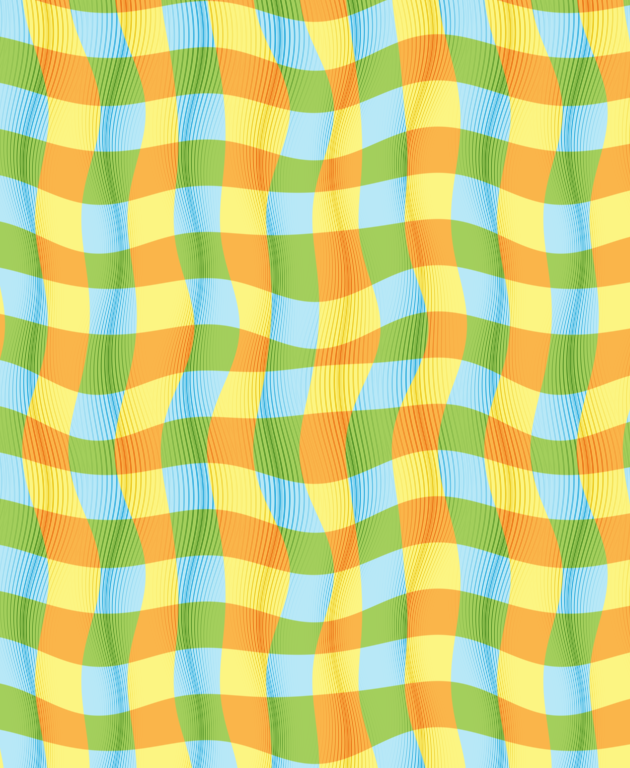
Reproduce this pattern procedurally as a WebGL 1 fragment shader.

```glsl
precision highp float;

uniform vec2 u_resolution;

const float TAU = 6.2831853;

// Two-hump bend, flat at both ends of the tile
float bend(float t, vec2 humps) {
  float a = TAU * t;
  float s = sin(a);
  float mean = 0.5 * (humps.x + humps.y) - 0.014;
  return 0.014 * (1.0 - cos(a))
       + 0.5 * mean * (1.0 - cos(2.0 * a))
       + 0.5 * (humps.x - humps.y) * s * s * s;
}

// Coverage of every other stripe; each of the ten edges bends differently
float stripes(float across, float along, vec3 amount, vec3 phase,
              vec2 rest, vec2 share, float pixel) {
  float x = fract(across);
  float cover = 1.0;
  float turn = -1.0;
  for (int k = -1; k <= 10; k++) {
    float i = float(k);
    float sway = dot(amount, cos(vec3(2.0, 3.0, 1.0) * TAU * 0.1 * (i - 1.0) + phase));
    float edge = 0.1 * i + bend(along, rest + share * sway);
    cover += turn * smoothstep(-pixel, pixel, x - edge);
    turn = -turn;
  }
  return clamp(cover, 0.0, 1.0);
}

float hash(float n) {
  return fract(sin(n * 91.7 + 4.1) * 4375.85);
}

// Fine lines that fan out from six drifting strands and pinch together
float strands(vec2 tile, float pixel) {
  float ink = 0.0;
  float a = TAU * tile.y;
  for (int k = 0; k < 6; k++) {
    float i = float(k);
    float center = (i + 0.85) / 6.0
                 - 0.045 * hash(i + 2.0) * (1.0 - cos(a))
                 + 0.018 * sin(2.0 * a + 0.8 * hash(i));
    float offset = fract(tile.x - center + 0.5) - 0.5;
    float gap = mix(0.0045, 0.0105, 0.5 + 0.5 * cos(a + 1.6 * (hash(i + 9.0) - 0.5)));
    float n = offset / gap;
    float blur = pixel / gap;
    float distanceToLine = abs(fract(n + 0.5) - 0.5);
    float line = 1.0 - smoothstep(0.17 - 0.6 * blur, 0.17 + 0.6 * blur, distanceToLine);
    line = mix(line, 0.34, smoothstep(0.35, 0.8, blur));
    float fade = exp(-n * n / 28.0);
    float core = 0.45 * exp(-offset * offset / 0.00004);
    ink = max(ink, max(0.85 * line * fade, core));
  }
  return ink;
}

void main() {
  vec2 p = gl_FragCoord.xy / u_resolution.y;
  vec2 tile = vec2(p.x, 1.0 - p.y) * 1.6623 + vec2(0.052, 0.026);
  float pixel = 1.6623 / u_resolution.y;

  float cool = stripes(tile.x, tile.y, vec3(0.0219, 0.0123, 0.0069),
                       vec3(-0.785, 2.43, -1.88), vec2(0.052, 0.058),
                       vec2(1.0, -0.8), pixel);
  float light = stripes(tile.y, tile.x, vec3(0.026, 0.0206, 0.0108),
                        vec3(-0.51, 1.94, -0.84), vec2(0.061, 0.056),
                        vec2(-0.5, 1.0), pixel);

  // Flat colours of the woven bands
  vec3 warmFill = mix(vec3(0.98, 0.71, 0.29), vec3(0.99, 0.96, 0.51), light);
  vec3 coolFill = mix(vec3(0.64, 0.81, 0.36), vec3(0.72, 0.91, 0.97), light);
  vec3 fill = mix(warmFill, coolFill, cool);

  // Deeper tint of each band for the lines
  vec3 warmInk = mix(vec3(0.92, 0.45, 0.09), vec3(0.92, 0.78, 0.10), light);
  vec3 coolInk = mix(vec3(0.30, 0.56, 0.14), vec3(0.14, 0.66, 0.86), light);
  vec3 ink = mix(warmInk, coolInk, cool);

  gl_FragColor = vec4(mix(fill, ink, strands(tile, pixel)), 1.0);
}
```
